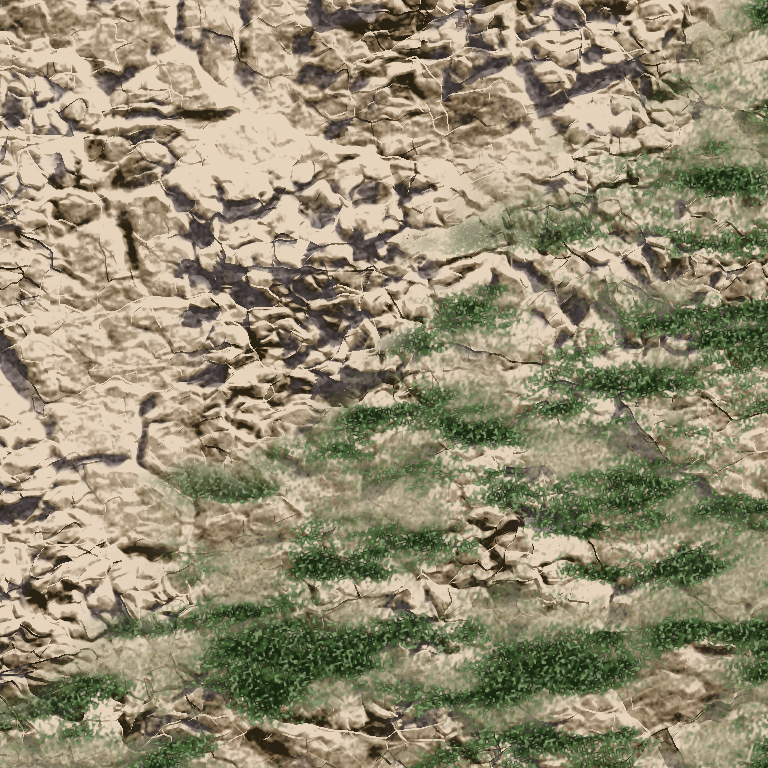
This texture is drawn by a WebGL 1 fragment shader. Its source:

```glsl
precision highp float;
uniform vec2 u_resolution;

#define BOULDER_SCALE 8.0
#define STONE_SCALE 18.0
#define PEBBLE_SCALE 37.0
#define FACET_TILT 2.8
#define SUN_DIR vec2(0.45, 0.89)
#define SUN_SLOPE 0.55
#define RELIEF 0.38
#define GRIT 0.46
#define STONE_VARIETY 0.46
#define GRASS_EDGE 0.05
#define CLUMP_LEVEL 0.53
#define HAZE_AMOUNT 0.74

float hash(vec2 p) {
  vec3 q = fract(p.xyx * 0.1031);
  q += dot(q, q.yzx + 33.33);
  return fract((q.x + q.y) * q.z);
}

vec2 hash2(vec2 p) {
  vec3 q = fract(p.xyx * vec3(0.1031, 0.1030, 0.0973));
  q += dot(q, q.yzx + 33.33);
  return fract((q.xx + q.yz) * q.zy);
}

float noise(vec2 p) {
  vec2 i = floor(p), f = fract(p);
  f = f * f * (3.0 - 2.0 * f);
  return mix(mix(hash(i), hash(i + vec2(1, 0)), f.x),
             mix(hash(i + vec2(0, 1)), hash(i + 1.0), f.x), f.y);
}

float fbm(vec2 p) {
  float sum = 0.0, amp = 0.53;
  for (int i = 0; i < 4; i++) {
    sum += amp * noise(p);
    p = mat2(1.6, 1.2, -1.2, 1.6) * p + 7.3;
    amp *= 0.5;
  }
  return sum;
}

// Broken blocks: x is the height of a tilted Voronoi facet, y a random tone
vec2 blocks(vec2 p, float bevel) {
  vec2 cell = floor(p), f = fract(p), nearest = vec2(0.0), id = cell;
  float d1 = 8.0, d2 = 8.0;
  for (int y = -1; y <= 1; y++) {
    for (int x = -1; x <= 1; x++) {
      vec2 g = vec2(x, y);
      vec2 r = g + hash2(cell + g) - f;
      float d = dot(r, r);
      if (d < d1) { d2 = d1; d1 = d; nearest = r; id = cell + g; }
      else d2 = min(d2, d);
    }
  }
  // Some joints are filled, so crevices break off
  float filled = 0.8 * smoothstep(0.35, 0.65, noise(p * 1.7 + 3.0));
  float body = mix(filled, 1.0, smoothstep(0.0, bevel, sqrt(d2) - sqrt(d1)));
  vec2 tilt = hash2(id + 17.5) - 0.5;
  float top = 0.5 + 0.6 * hash(id + 5.5) - FACET_TILT * dot(tilt, nearest);
  return vec2(body * top, body * (hash(id + 41.5) - 0.5));
}

// Strata lean slightly upward to the right
vec2 strata(vec2 p) {
  return mat2(0.92, -0.20, 0.16, 1.12) * p;
}

// x: height, y: tone of the stones lying here
vec2 rock(vec2 p) {
  vec2 q = strata(p) + 3.0;
  q += 0.030 * (vec2(noise(p * 9.0), noise(p * 9.0 + 31.0)) - 0.5);
  q += 0.010 * (vec2(noise(p * 60.0), noise(p * 60.0 + 57.0)) - 0.5);
  float rubble = smoothstep(0.28, 0.60, noise(p * 6.0 + 11.0));
  vec2 boulder = blocks(q * BOULDER_SCALE, 0.25);
  vec2 stone = blocks(q * STONE_SCALE, 0.38) * mix(0.30, 1.2, rubble);
  vec2 pebble = blocks(q * PEBBLE_SCALE + 5.0, 0.50) * mix(0.25, 1.2, rubble);
  float rough = 0.006 * noise(q * vec2(48.0, 62.0)) + 0.004 * noise(q * vec2(110.0, 140.0));
  float height = 0.036 * boulder.x + 0.026 * stone.x + 0.012 * pebble.x + rough;
  return vec2(height, 0.5 * boulder.y + stone.y + 0.9 * pebble.y);
}

vec3 rockColor(vec2 p) {
  const vec3 CREVICE = vec3(0.16, 0.13, 0.07);
  const vec3 BROWN = vec3(0.46, 0.38, 0.27);
  const vec3 TAN = vec3(0.67, 0.59, 0.48);
  const vec3 CREAM = vec3(0.90, 0.83, 0.74);
  const vec3 COOL_SHADE = vec3(0.34, 0.31, 0.34);

  // Sunlit slope and cast shadow
  vec2 here = rock(p);
  float slope = (rock(p + SUN_DIR * 0.0025).x - here.x) / 0.0025;
  float blocked = 0.0;
  for (int i = 1; i <= 4; i++) {
    float t = 0.007 * float(i);
    blocked = max(blocked, rock(p + SUN_DIR * t).x - here.x - SUN_SLOPE * t);
  }
  float shadow = smoothstep(0.001, 0.016, blocked);

  // Grit gathers light and dark at the finest scale
  float grit = 0.5 * noise(strata(p) * vec2(120.0, 170.0)) + 0.5 * noise(p * 290.0) - 0.5;
  float tone = 0.69 - RELIEF * slope / sqrt(1.0 + slope * slope);
  tone += GRIT * grit + STONE_VARIETY * here.y;
  tone += 0.55 * (fbm(p * 7.0 + 4.0) - 0.5) + 0.14 * (p.y - 0.5);
  tone -= 0.36 * shadow;

  vec3 color = mix(CREVICE, BROWN, smoothstep(0.0, 0.32, tone));
  color = mix(color, TAN, smoothstep(0.28, 0.56, tone));
  color = mix(color, CREAM, smoothstep(0.52, 0.86, tone));
  float cool = shadow * smoothstep(0.38, 0.60, noise(p * 15.0 + 23.0));
  return mix(color, COOL_SHADE * (0.95 + 0.9 * grit), 0.65 * cool);
}

vec3 addGrass(vec3 ground, vec2 p) {
  const vec3 ROOT = vec3(0.08, 0.14, 0.05);
  const vec3 BLADE = vec3(0.27, 0.39, 0.20);
  const vec3 TIP = vec3(0.62, 0.70, 0.52);
  const vec3 DRY = vec3(0.67, 0.63, 0.51);
  const vec3 SPARSE = vec3(0.33, 0.39, 0.24);

  vec2 q = mat2(0.98, -0.10, 0.10, 1.0) * p;
  float blade = noise(mat2(270.0, 60.0, -90.0, 200.0) * p);
  float fleck = noise(mat2(300.0, -90.0, 80.0, 320.0) * p + 9.0);
  float field = p.x - p.y + GRASS_EDGE + 0.4 * (fbm(p * 5.0 + 2.0) - 0.5);
  float cover = smoothstep(-0.08, 0.10, field);
  float clump = fbm(q * vec2(9.0, 24.0) + 13.0);

  // Thin dry growth veils the stones, greener near the clumps
  float veil = smoothstep(0.36, 0.62, fbm(q * vec2(9.0, 17.0) + 40.0) + 0.24 * (blade - 0.5));
  float greenness = 0.55 * (blade + fleck) + 2.2 * (clump - 0.5);
  vec3 thin = mix(DRY, SPARSE, smoothstep(0.15, 0.85, greenness));
  thin *= 0.74 + 0.50 * fleck;
  vec3 color = mix(ground, thin, HAZE_AMOUNT * cover * veil);

  // Dense clumps spread sideways and fray into single blades
  float frayed = clump + 0.20 * (fleck - 0.5) + 0.12 * (blade - 0.5);
  float dense = cover * smoothstep(CLUMP_LEVEL - 0.03, CLUMP_LEVEL + 0.12, frayed);
  float depth = smoothstep(0.5, 0.75, clump);
  vec3 green = mix(ROOT, BLADE, smoothstep(0.15, 0.85, blade + 0.12 - 0.3 * depth));
  green = mix(green, TIP, 0.75 * smoothstep(0.52, 0.95, fleck));
  return mix(color, green, 0.94 * dense);
}

void main() {
  vec2 p = gl_FragCoord.xy / u_resolution.y;
  gl_FragColor = vec4(addGrass(rockColor(p), p), 1.0);
}
```
